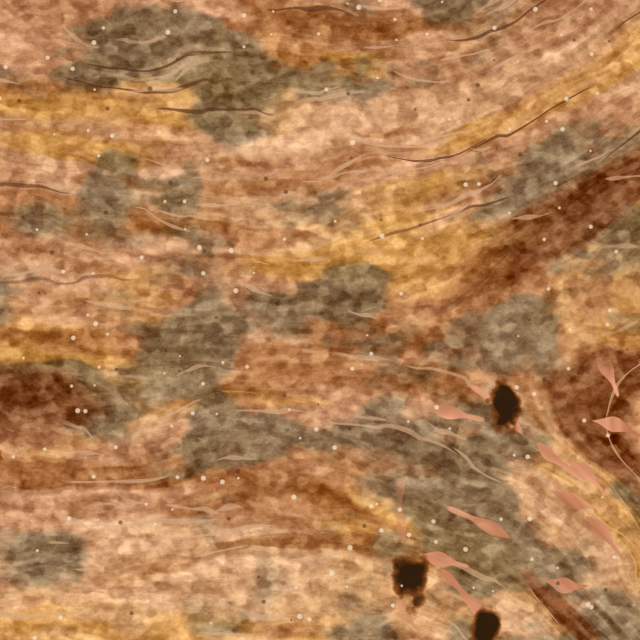
Write a Shadertoy shader that draws this texture.

```glsl
// Weathered resinous wood: ochre and pink grain that bends toward the right,
// with grey-green stains, pale fibres, pink splinters, dark knots and specks.
// Smooth cellular noise makes the grain; cell-scattered strokes make the fibres.

vec2 hash2(vec2 p) {
    vec3 q = fract(p.xyx * vec3(.1031, .1030, .0973));
    q += dot(q, q.yzx + 33.33);
    return fract((q.xx + q.yz) * q.zy);
}

// Smooth cellular noise: cell values blended by distance to their points
float cells(vec2 p) {
    vec2 id = floor(p);
    float sum = 0., total = 0.;
    for (int j = -1; j <= 1; j++)
    for (int i = -1; i <= 1; i++) {
        vec2 cell = id + vec2(i, j);
        vec2 d = cell + hash2(cell) - p;
        float weight = exp(-6. * dot(d, d));
        sum += weight * hash2(cell + 57.).x;
        total += weight;
    }
    return sum / total;
}

float layers(vec2 p) {
    float sum = 0., gain = .533;
    for (int i = 0; i < 4; i++) {
        sum += gain * cells(p);
        p = p * 2.03 + vec2(17.3, 9.1);
        gain *= .5;
    }
    return sum;
}

// Tapered, slightly curved strokes; size holds half length and half width
float strokes(vec2 p, vec2 grid, float share, vec2 size, float tilt, float spread, float seed) {
    vec2 id = floor(p * grid);
    float mask = 0.;
    for (int j = -1; j <= 1; j++)
    for (int i = -1; i <= 1; i++) {
        vec2 cell = id + vec2(i, j);
        vec2 pick = hash2(cell + seed), shape = hash2(cell + seed + 31.);
        if (pick.x > share) continue;
        vec2 d = p - (cell + hash2(cell + seed + 73.)) / grid;
        float a = tilt + spread * (pick.y - .5);
        d = mat2(cos(a), -sin(a), sin(a), cos(a)) * d;
        float along = d.x / (size.x * (.5 + .5 * shape.x));
        d.y += (shape.y - .5) * size.x * .25 * along * along;
        float taper = max(1. - along * along, 0.);
        float width = size.y * taper * (.65 + .35 * sin(along * 4. + shape.x * 6.));
        mask = max(mask, smoothstep(.002, -.001, abs(d.y) - width) * smoothstep(0., .3, taper));
    }
    return mask;
}

// Bright mineral dots with varied radius
float specks(vec2 p, float grid, float share) {
    vec2 id = floor(p * grid);
    float mask = 0.;
    for (int j = -1; j <= 1; j++)
    for (int i = -1; i <= 1; i++) {
        vec2 cell = id + vec2(i, j), pick = hash2(cell + 211.);
        float radius = .0015 + .0025 * pick.y;
        float d = length(p - (cell + hash2(cell + 5.)) / grid);
        mask = max(mask, step(pick.x, share) * smoothstep(radius + .0015, radius - .0015, d));
    }
    return mask;
}

float blob(vec2 p, vec2 center, vec2 size) {
    vec2 d = (p - center) / size;
    return exp(-dot(d, d));
}

void mainImage(out vec4 fragColor, in vec2 fragCoord) {
    vec2 uv = fragCoord / iResolution.xy;

    // Grain coordinates: wavy, rising at upper right, falling at lower right
    float right = max(uv.x - .5, 0.);
    vec2 flow = uv;
    flow.y += right * right * mix(1.1, -.8, smoothstep(.3, .6, uv.y));
    flow.y += .05 * (cells(uv * vec2(4., 7.)) - .5) + .012 * (cells(uv * 22.) - .5);

    // Broad colour streaks, pinker above and golden below
    float tone = layers(flow * vec2(2.5, 11.)) + .09 * (uv.y - .5);
    vec3 color = mix(vec3(.81, .58, .31), vec3(.75, .53, .37), smoothstep(.38, .58, tone));
    float pale = layers(flow * vec2(3., 13.) + 40.);
    color = mix(color, vec3(.85, .65, .47), .75 * smoothstep(.48, .64, pale));
    float brown = layers(flow * vec2(3., 16.) + 80.) + .07 * (uv.y - .5);
    color = mix(color, vec3(.64, .40, .22), .75 * smoothstep(.5, .64, brown));

    // Grey-green stains
    float stain = layers(uv * vec2(7., 12.) + 120.);
    float damp = blob(uv, vec2(.32, .83), vec2(.11, .13)) + blob(uv, vec2(.54, .52), vec2(.14, .06))
               + blob(flow, vec2(.75, .24), vec2(.22, .05)) + blob(uv, vec2(.1, .5), vec2(.25, .035))
               + blob(uv, vec2(.1, .86), vec2(.2, .03));
    color = mix(color, vec3(.48, .40, .29), .75 * smoothstep(.5, .7, stain + .17 * min(damp, 1.2)));

    // Red-brown hollows
    float hollow = blob(flow, vec2(.95, .54), vec2(.2, .07)) + blob(uv, vec2(.05, .37), vec2(.14, .06))
                 + .9 * blob(flow, vec2(.87, .22), vec2(.09, .025));
    float rough = layers(flow * vec2(7., 26.) + 160.);
    color = mix(color, vec3(.47, .25, .12), .8 * smoothstep(.55, .95, hollow + rough - .2));

    // Fine grain along the fibres and mottling across them
    color += .3 * (layers(flow * vec2(10., 60.)) - .5);
    color += (layers(uv * vec2(60., 75.)) - .5) * vec3(.42, .42, .36);

    // Dark cracks, mostly near the top, then pale fibres
    float crack = strokes(flow, vec2(4., 16.), .22, vec2(.13, .003), 0., .15, 11.);
    color = mix(color, vec3(.34, .18, .10), .65 * crack * smoothstep(.35, .9, uv.y + .2 * stain));
    float fibre = max(strokes(flow, vec2(6., 17.), .35, vec2(.11, .0045), 0., .35, 23.),
                      strokes(flow, vec2(13., 24.), .2, vec2(.05, .0035), -.2, .8, 37.));
    color = mix(color, vec3(.84, .67, .53), .65 * fibre * smoothstep(.3, .5, rough));

    // Pink splinters at lower right
    float corner = smoothstep(.58, .68, uv.x) * smoothstep(.46, .4, uv.y);
    float splinter = strokes(uv, vec2(11.), .5, vec2(.06, .012), -.9, 1.5, 91.);
    color = mix(color, vec3(.87, .59, .45) + .4 * (rough - .5), .9 * splinter * corner);

    // Three knots with dark, ragged cores
    for (int k = 0; k < 3; k++) {
        float i = float(k);
        vec2 center = vec2(.64 + .24 * i - .09 * i * i, .1 + .57 * i - .305 * i * i);
        vec2 d = (uv - center) / vec2(.022, .04);
        d.x += .35 * d.y * sin(i * 2.);
        float edge = length(d) + 1.4 * (layers(uv * 35.) - .5);
        color = mix(color, vec3(.45, .22, .06), .9 * smoothstep(1.25, .8, edge));
        color = mix(color, vec3(.14, .09, .04), .85 * smoothstep(.95, .5, edge));
    }

    // Light and dark grit
    color = mix(color, vec3(.95, .87, .77), .8 * specks(uv, 38., .1));
    color = mix(color, vec3(.33, .22, .13), .6 * specks(uv + 3.7, 30., .07));
    fragColor = vec4(clamp(color, 0., 1.), 1.);
}
```
